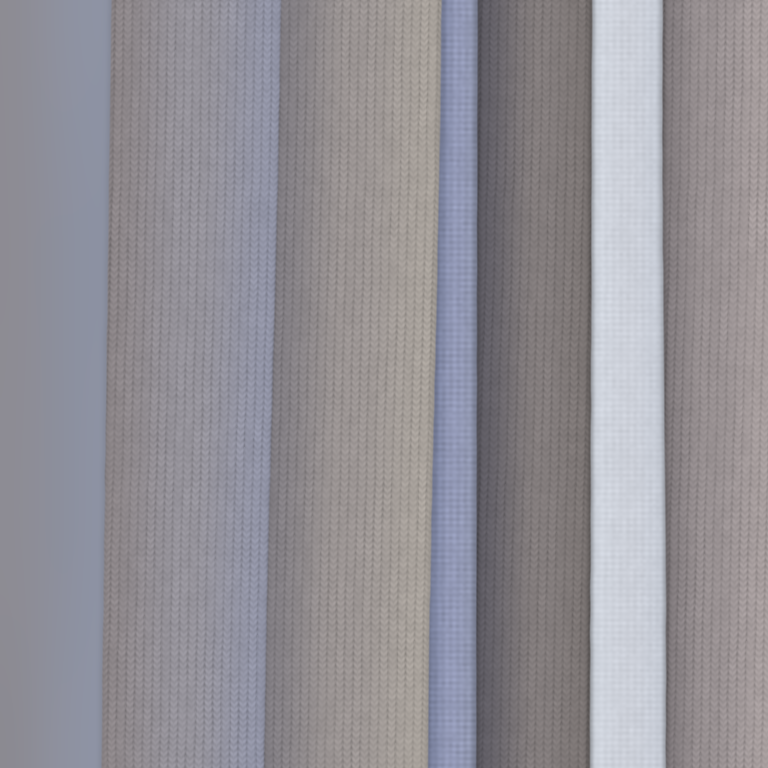
This texture is drawn by a three.js fragment shader. Its source:

```glsl
#define WALES 88.0
#define COURSES 122.0
#define KNIT_DEPTH 0.085
#define GRAIN 0.035
#define EDGE_SOFT 0.0016
#define SEAM_WIDTH 0.005

varying vec2 vUv;

float hash(vec2 p) {
  p = fract(p * vec2(0.1031, 0.1137));
  p += dot(p, p.yx + 33.33);
  return fract((p.x + p.y) * p.x * 17.0);
}

float noise(vec2 p) {
  vec2 i = floor(p), f = fract(p);
  f = f * f * (3.0 - 2.0 * f);
  return mix(mix(hash(i), hash(i + vec2(1.0, 0.0)), f.x),
             mix(hash(i + vec2(0.0, 1.0)), hash(i + 1.0), f.x), f.y);
}

// Fold boundary leaning from its bottom to its top position.
float foldEdge(float bottom, float top, float sway) {
  float y = vUv.y;
  return mix(bottom, top, y) + sway * sin(6.2832 * y)
       + 0.0008 * (noise(vec2(y * 34.0, bottom * 91.0)) - 0.5);
}

// Three tones across a fold, meeting at the given middle.
vec3 ramp(vec3 left, vec3 middle, vec3 right, float t, float center) {
  return mix(mix(left, middle, smoothstep(0.0, center, t)), right,
             smoothstep(center, 1.0, t));
}

// Columns of slanted V stitches with grooves between them.
float knit(vec2 p) {
  p.x += 0.0012 * (noise(p * vec2(30.0, 22.0)) - 0.5);
  p.y += 0.003 * (noise(p * vec2(45.0, 18.0)) - 0.5);
  float wale = p.x * WALES;
  float side = abs(fract(wale) - 0.5);
  float slant = p.y * COURSES - side * 1.3;
  float loopLight = 0.5 * cos(6.2832 * slant) * (0.5 + side);
  float groove = smoothstep(0.25, 0.5, side);
  float strength = 0.6 + 0.8 * noise(vec2(floor(wale) * 3.7, p.y * 14.0));
  return (loopLight + 0.3 - groove) * strength;
}

// Fine square weave for the narrow strips.
float weave(vec2 p) {
  vec2 wave = cos(6.2832 * p * vec2(104.0, COURSES));
  return 0.3 * (wave.x + wave.y) * (0.5 + noise(p * vec2(70.0, 100.0)));
}

// Lays a panel to the right of an edge, darkening the seam beside it.
void layer(inout vec3 color, vec3 panel, float x, float edge, float seam) {
  color = mix(color, panel, smoothstep(-EDGE_SOFT, EDGE_SOFT, x - edge));
  float d = (x - edge) / SEAM_WIDTH;
  color *= 1.0 - seam * exp(-d * d);
}

void main() {
  float x = vUv.x, y = vUv.y;
  float e1 = foldEdge(0.132, 0.145, 0.0);
  float e2 = foldEdge(0.344, 0.366, -0.001);
  float e3 = foldEdge(0.557, 0.575, -0.001);
  float e4 = foldEdge(0.620, 0.622, 0.0);
  float e5 = foldEdge(0.768, 0.771, 0.0);
  float e6 = foldEdge(0.867, 0.863, 0.001);

  float stitch = KNIT_DEPTH * knit(vec2(x - e2, y));
  float thread = KNIT_DEPTH * weave(vec2(x - e4, y));
  float grain = GRAIN * (noise(vUv * vec2(230.0, 260.0)) - 0.5)
              + GRAIN * (noise(vUv * vec2(90.0, 60.0)) - 0.5);
  float cloth = 1.0 + stitch + grain;
  float strip = 1.0 + thread + grain;

  // Smooth wall, warm at the left and cool toward the cloth.
  vec3 color = mix(vec3(0.55, 0.545, 0.575), vec3(0.55, 0.57, 0.635),
                   smoothstep(0.0, 0.13, x));
  color *= 0.99 + 0.03 * noise(vUv * vec2(12.0, 3.0));

  // Broad folds and narrow strips, left to right.
  vec3 panel = ramp(vec3(0.54, 0.515, 0.525), vec3(0.575, 0.565, 0.595),
                    vec3(0.56, 0.57, 0.64), (x - e1) / (e2 - e1), 0.5);
  layer(color, panel * cloth, x, e1, 0.06);

  panel = ramp(vec3(0.50, 0.485, 0.505), vec3(0.595, 0.57, 0.565),
               vec3(0.65, 0.625, 0.60), (x - e2) / (e3 - e2), 0.45);
  layer(color, panel * cloth, x, e2, 0.05);

  panel = ramp(vec3(0.49, 0.52, 0.635), vec3(0.575, 0.60, 0.715),
               vec3(0.56, 0.585, 0.68), (x - e3) / (e4 - e3), 0.45);
  layer(color, panel * strip, x, e3, 0.10);

  panel = ramp(vec3(0.37, 0.36, 0.39), vec3(0.505, 0.48, 0.48),
               vec3(0.475, 0.45, 0.445), (x - e4) / (e5 - e4), 0.55);
  layer(color, panel * cloth, x, e4, 0.18);

  panel = ramp(vec3(0.82, 0.84, 0.875), vec3(0.80, 0.815, 0.85),
               vec3(0.78, 0.80, 0.84), (x - e5) / (e6 - e5), 0.5);
  layer(color, panel * (1.0 + 0.45 * thread + 0.6 * grain), x, e5, 0.24);

  panel = ramp(vec3(0.50, 0.475, 0.485), vec3(0.585, 0.555, 0.56),
               vec3(0.64, 0.605, 0.605), (x - e6) / (1.0 - e6), 0.42);
  layer(color, panel * cloth, x, e6, 0.20);

  gl_FragColor = vec4(color, 1.0);
}
```
